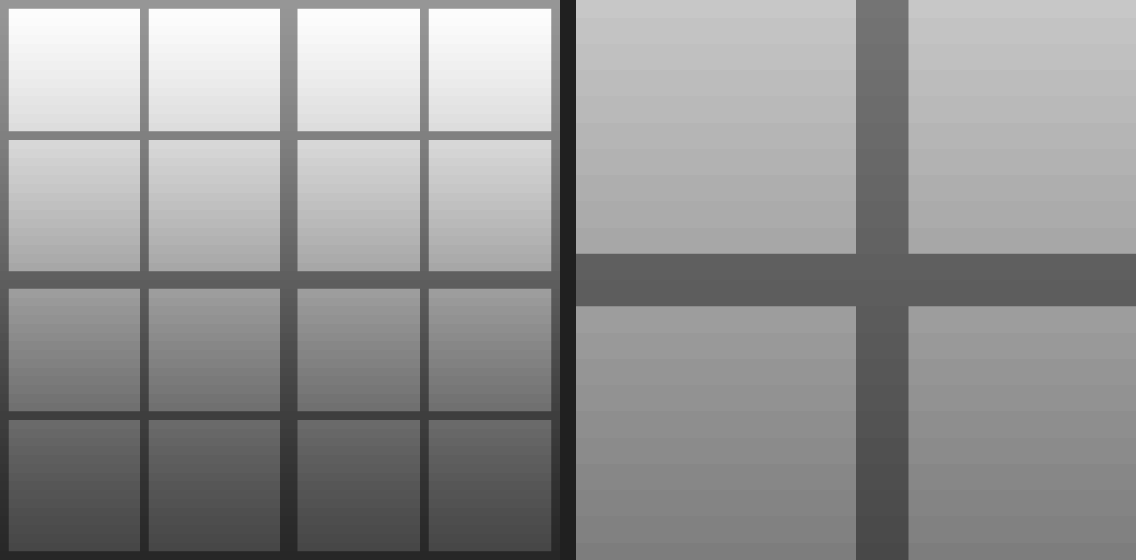
Left: the whole. Right: its middle third, enlarged.
Give the GLSL for this pattern, as a Shadertoy shader.

```glsl
// Coverage of four panes along one axis, given their start and end positions
float paneSpan(float x, vec4 start, vec4 end, float pixel) {
    vec4 entered = clamp((x - start) / pixel + 0.5, 0.0, 1.0);
    vec4 left = clamp((x - end) / pixel + 0.5, 0.0, 1.0);
    return dot(entered - left, vec4(1.0));
}

void mainImage(out vec4 fragColor, in vec2 fragCoord) {
    // The canvas spans 64 units each way
    vec2 p = 64.0 * fragCoord / iResolution.xy;
    vec2 pixel = 64.0 / iResolution.xy;

    // Four by four panes, with a double-width bar through the middle
    float columns = paneSpan(p.x, vec4(1, 17, 34, 49), vec4(16, 32, 48, 63), pixel.x);
    float rows = paneSpan(p.y, vec4(1, 17, 33, 49), vec4(16, 31, 48, 63), pixel.y);

    // Vertical light in fine one-unit bands, gently S-shaped
    float height = (floor(p.y) + 0.5) / 64.0;
    float light = mix(height, smoothstep(0.0, 1.0, height), 0.45);

    float frameGrey = mix(0.15, 0.59, light);
    float paneGrey = mix(0.27, 1.0, light);
    fragColor = vec4(vec3(mix(frameGrey, paneGrey, columns * rows)), 1.0);
}
```
